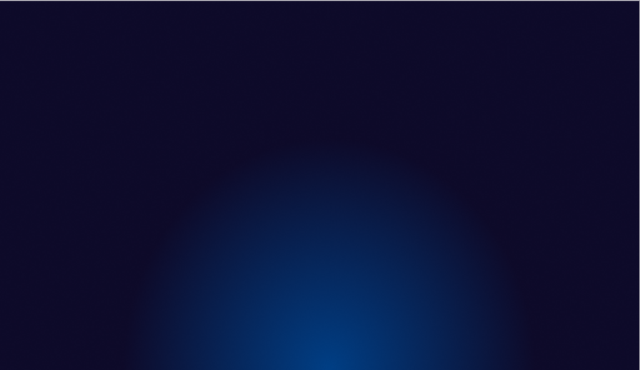
This background is drawn by a WebGL 2 fragment shader. Its source:

```glsl
#version 300 es
precision highp float;

uniform vec2 u_resolution;
out vec4 fragColor;

const vec3 NIGHT = vec3(0.053, 0.040, 0.162);
const vec3 GLOW_BLUE = vec3(0.0, 0.245, 0.520);
const vec3 RIM_GREY = vec3(0.66, 0.65, 0.69);

// Sine-free hash of a cell, in 0..1
float hash21(vec2 cell) {
    vec3 p = fract(cell.xyx * 0.1031);
    p += dot(p, p.yzx + 33.33);
    return fract((p.x + p.y) * p.z);
}

// Linear falloff inside an ellipse: 1 at the center, 0 at the rim
float ellipseGlow(vec2 point, vec2 center, vec2 radii) {
    return clamp(1.0 - length((point - center) / radii), 0.0, 1.0);
}

// Antialiased coverage of a strip that starts at distance 0
float edgeStrip(float distanceToEdge, float width, float pixel) {
    return clamp((width - distanceToEdge) / pixel + 0.5, 0.0, 1.0);
}

void main() {
    vec2 uv = gl_FragCoord.xy / u_resolution;
    float pixel = 1.0 / u_resolution.y;
    float aspect = u_resolution.x / u_resolution.y;

    // Blue dome rising from the bottom edge
    float glow = ellipseGlow(uv, vec2(0.514, 0.0), vec2(0.322, 0.625));
    vec3 color = mix(NIGHT, GLOW_BLUE, glow);

    // Faint grain against banding
    float grain = hash21(floor(uv * vec2(aspect, 1.0) * 296.0)) - 0.5;
    color += grain * 0.004;

    // Thin light rim along the top and right edges
    float topRim = edgeStrip(1.0 - uv.y, 0.0030, pixel);
    float rightRim = edgeStrip((1.0 - uv.x) * aspect, 0.0024, pixel);
    color = mix(color, RIM_GREY, max(topRim, rightRim * 0.85));

    fragColor = vec4(color, 1.0);
}
```
